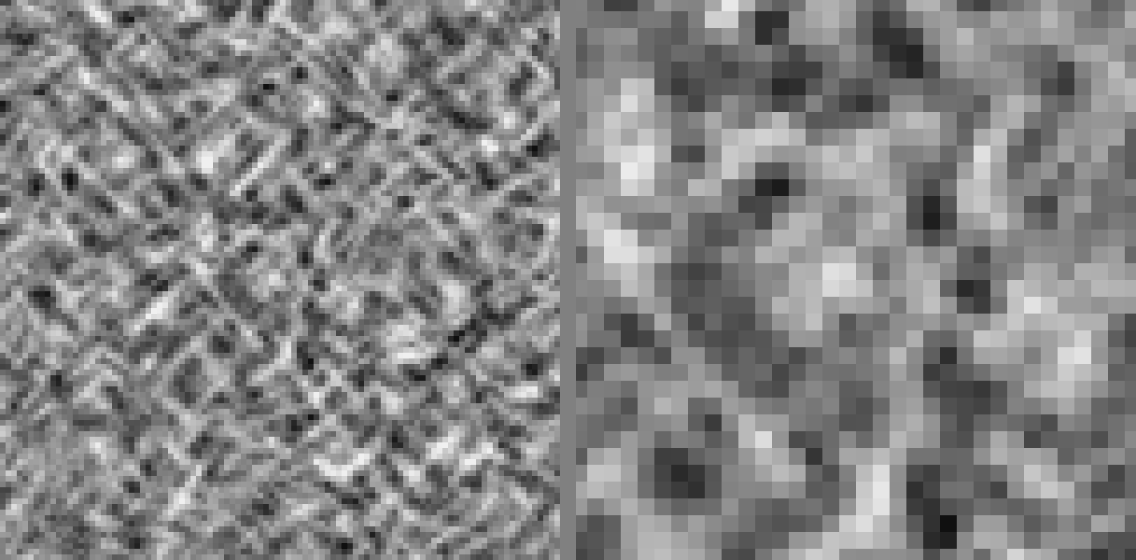
Left, the full canvas; right, a detail of the centre.
Write a Shadertoy shader that draws this texture.

```glsl
// Grey woven grain: pale diagonal strands cross and leave dark pits between.
// Stretched gradient noise runs along two families of diagonals, is bent by
// a slow warp, and is then sampled once per cell of a coarse square mosaic.

#define CELLS 100.0        // mosaic cells across the canvas height
#define STRAND_WIDTH 2.9   // noise spacing across a strand, in cells
#define STRAND_LENGTH 8.0  // noise spacing along a strand, in cells
#define WARP_SIZE 24.0     // spacing of the slow bends, in cells
#define WARP_AMOUNT 5.0    // reach of the slow bends, in cells
#define MEAN_GREY 0.522
#define CONTRAST 0.335
#define GRAIN 0.13         // independent variation of each cell

uint hash(ivec2 cell, int seed) {
    uint h = uint(cell.x) * 0x9E37u + uint(cell.y) * 0x85EBCA6Bu + uint(seed) * 0xC2B2AE35u;
    h = (h ^ (h >> 16)) * 0x7FEB352Du;
    h = (h ^ (h >> 15)) * 0x846CA68Bu;
    return h ^ (h >> 16);
}

float random(ivec2 cell, int seed) {
    return float(hash(cell, seed) >> 8) / 16777216.0;
}

// Slope contribution of one lattice corner
float corner(ivec2 lattice, vec2 toPoint, int seed) {
    float angle = 6.28319 * random(lattice, seed);
    return dot(vec2(cos(angle), sin(angle)), toPoint);
}

float gradientNoise(vec2 p, int seed) {
    ivec2 i = ivec2(floor(p));
    vec2 f = fract(p);
    vec2 u = f * f * f * (f * (f * 6.0 - 15.0) + 10.0);
    float low = mix(corner(i, f, seed),
                    corner(i + ivec2(1, 0), f - vec2(1, 0), seed), u.x);
    float high = mix(corner(i + ivec2(0, 1), f - vec2(0, 1), seed),
                     corner(i + ivec2(1, 1), f - vec2(1, 1), seed), u.x);
    return mix(low, high, u.y);
}

// Noise drawn out along one direction
float strands(vec2 p, float degrees, int seed) {
    float a = radians(degrees);
    vec2 along = vec2(cos(a), sin(a));
    vec2 across = vec2(-along.y, along.x);
    vec2 q = vec2(dot(p, along) / STRAND_LENGTH, dot(p, across) / STRAND_WIDTH);
    return gradientNoise(q + 0.37 * float(seed), seed);
}

// Grey level of one mosaic cell
float cellGrey(vec2 cell) {
    vec2 p = cell + 0.5;
    p += WARP_AMOUNT * vec2(gradientNoise(p / WARP_SIZE, 11),
                            gradientNoise(p / WARP_SIZE, 12));

    // Two slightly different angles keep each family irregular
    float falling = strands(p, -49.0, 1) + strands(p, -34.0, 2);
    float rising = strands(p, 50.0, 3) + strands(p, 34.0, 4);

    // The maximum keeps pale strands unbroken, the sum deepens the pits
    float weave = 0.6 * (falling + rising) + 0.8 * (max(falling, rising) - 0.17);
    float grain = random(ivec2(cell), 21) - 0.5;
    return MEAN_GREY + CONTRAST * weave + GRAIN * grain;
}

void mainImage(out vec4 fragColor, in vec2 fragCoord) {
    vec2 p = fragCoord / iResolution.y * CELLS - 0.5;
    vec2 cell = floor(p);

    // Blend neighbouring cells over the width of one pixel
    float pixelsPerCell = iResolution.y / CELLS;
    vec2 edge = clamp((fract(p) - 0.5) * pixelsPerCell + 0.5, 0.0, 1.0);
    float low = mix(cellGrey(cell), cellGrey(cell + vec2(1, 0)), edge.x);
    float high = mix(cellGrey(cell + vec2(0, 1)), cellGrey(cell + vec2(1, 1)), edge.x);

    float grey = clamp(mix(low, high, edge.y), 0.06, 0.94);
    fragColor = vec4(vec3(grey), 1.0);
}
```
